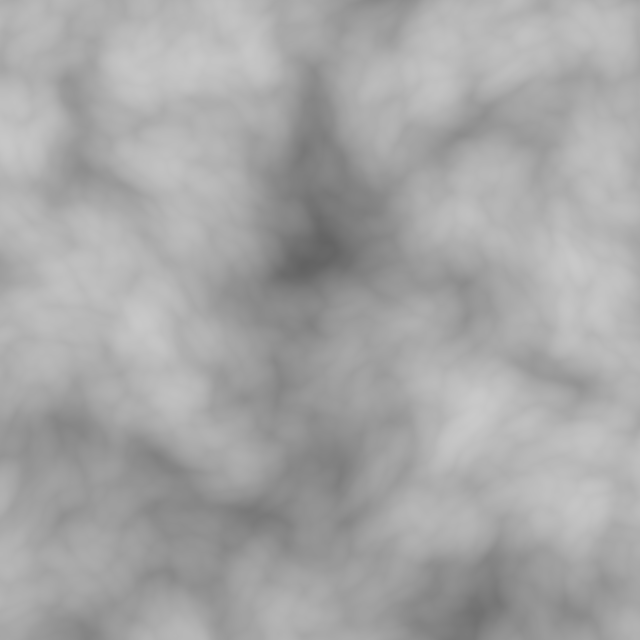
Give the GLSL for this texture, as a Shadertoy shader.

```glsl
// Soft grey overcast cloud with rounded puffs and darker smoky creases.
// Octaves of smooth cellular noise are rotated, stacked and mapped to grey,
// after layered sines have bent the plane to make the edges wispy.

const vec3 PUFF_LIGHT = vec3(0.795);
const vec3 CREASE_DARK = vec3(0.315);
const int OCTAVES = 5;

vec2 hash2(vec2 cell) {
    vec3 q = fract(cell.xyx * vec3(0.1031, 0.1030, 0.0973));
    q += dot(q, q.yzx + 33.33);
    return fract((q.xx + q.yz) * q.zy);
}

mat2 rotation(float angle) {
    float c = cos(angle), s = sin(angle);
    return mat2(c, s, -s, c);
}

// Blended squared distance to the nearest cell points: low on puffs, high in creases
float softCells(vec2 p, float sharpness) {
    vec2 cell = floor(p);
    float sum = 0.0;
    for (int y = -1; y <= 1; y++) {
        for (int x = -1; x <= 1; x++) {
            vec2 neighbour = cell + vec2(x, y);
            vec2 offset = neighbour + hash2(neighbour) - p;
            sum += exp(-sharpness * dot(offset, offset));
        }
    }
    return -log(sum) / sharpness;
}

// Layered sines that bend the plane at ever finer scales
vec2 wispWarp(vec2 p, float amplitude, float frequency) {
    for (int i = 0; i < 4; i++) {
        p += amplitude * sin(frequency * p.yx + vec2(1.3, 4.1) * float(i + 1));
        p = rotation(0.7) * p;
        amplitude *= 0.48;
        frequency *= 2.1;
    }
    return p;
}

// Weighted stack of cell octaves, from broad banks to small wisps
float creaseDepth(vec2 p, float frequency) {
    float weights[OCTAVES] = float[OCTAVES](0.45, 0.50, 0.28, 0.13, 0.05);
    float depth = 0.0;
    for (int i = 0; i < OCTAVES; i++) {
        vec2 shift = vec2(17.3, 9.1) * float(i + 1);
        depth += weights[i] * softCells(p * frequency + shift, 10.0);
        p = rotation(1.1) * p;
        frequency *= 2.07;
    }
    return depth;
}

void mainImage(out vec4 fragColor, in vec2 fragCoord) {
    vec2 uv = fragCoord / iResolution.y;
    vec2 bent = wispWarp(uv, 0.026, 8.0);
    float depth = creaseDepth(bent, 2.3);
    fragColor = vec4(mix(PUFF_LIGHT, CREASE_DARK, depth), 1.0);
}
```
